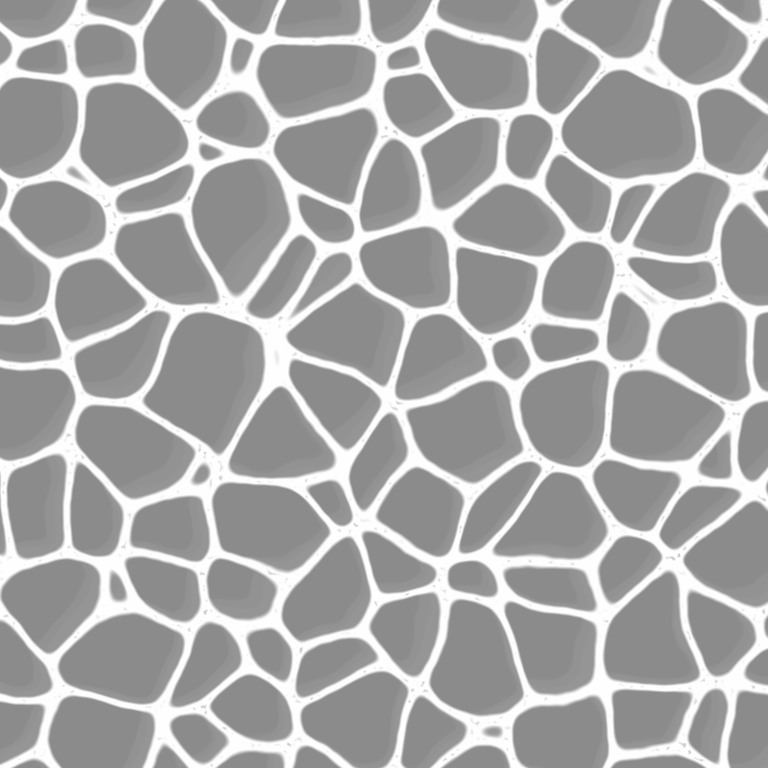
Reproduce this pattern procedurally as a WebGL 2 fragment shader.

```glsl
#version 300 es
precision highp float;
// Porous foam: grey rounded pores of mixed size between white walls.
// Pores are cells of a weighted Voronoi (power) diagram whose corners are
// rounded by a soft minimum; each has a paler crescent at its lower right.

uniform vec2 u_resolution;
out vec4 fragColor;

const float CELLS_ACROSS = 10.3;
const float WALL = 0.052;       // half wall thickness, in cell units
const float ROUNDNESS = 0.06;   // soft minimum radius, in cell units
const float EDGE_BLUR = 0.026;
const vec3 PORE_GREY = vec3(0.546);
const vec3 CRESCENT_GREY = vec3(0.588, 0.586, 0.587);
const vec3 WALL_WHITE = vec3(0.995);
const vec3 SPECK_GREY = vec3(0.80);

// Integer hash of a lattice point, three values in 0..1
vec3 hash3(ivec2 cell, int salt) {
    uvec3 v = uvec3(ivec3(cell, salt)) * 1664525u + 1013904223u;
    v.x += v.y * v.z; v.y += v.z * v.x; v.z += v.x * v.y;
    v ^= v >> 16u;
    v.x += v.y * v.z; v.y += v.z * v.x; v.z += v.x * v.y;
    return vec3(v >> 8u) / 16777216.0;
}

float cornerSlope(ivec2 cell, vec2 offset, int salt) {
    float angle = 6.2832 * hash3(cell, salt).x;
    return dot(vec2(cos(angle), sin(angle)), offset);
}

// Gradient noise, roughly -0.7..0.7
float gradientNoise(vec2 p, int salt) {
    ivec2 cell = ivec2(floor(p));
    vec2 f = fract(p);
    vec2 u = f * f * f * (f * (f * 6.0 - 15.0) + 10.0);
    float a = cornerSlope(cell, f, salt);
    float b = cornerSlope(cell + ivec2(1, 0), f - vec2(1, 0), salt);
    float c = cornerSlope(cell + ivec2(0, 1), f - vec2(0, 1), salt);
    float d = cornerSlope(cell + ivec2(1, 1), f - vec2(1, 1), salt);
    return mix(mix(a, b, u.x), mix(c, d, u.x), u.y);
}

vec2 noisePair(vec2 p, int salt) {
    return vec2(gradientNoise(p, salt), gradientNoise(p, salt + 1));
}

// Seed of a lattice cell: position in xy, weight in z
vec3 seedOf(ivec2 cell) {
    vec3 h = hash3(cell, 7);
    return vec3(vec2(cell) + 0.5 + 0.86 * (h.xy - 0.5), 0.7 * h.z);
}

float power(vec2 p, vec3 seed) {
    vec2 d = p - seed.xy;
    return dot(d, d) - seed.z;
}

// Seed whose cell contains p
vec3 owningSeed(vec2 p) {
    ivec2 base = ivec2(floor(p));
    vec3 best = seedOf(base);
    for (int y = -2; y <= 2; y++)
        for (int x = -2; x <= 2; x++) {
            vec3 seed = seedOf(base + ivec2(x, y));
            if (power(p, seed) < power(p, best)) best = seed;
        }
    return best;
}

// Rounded distance from p to the border of the owner's cell, positive inside
float cellDepth(vec2 p, vec3 owner) {
    ivec2 base = ivec2(floor(p));
    float sum = 0.0;
    for (int y = -2; y <= 2; y++)
        for (int x = -2; x <= 2; x++) {
            vec3 seed = seedOf(base + ivec2(x, y));
            float apart = distance(seed.xy, owner.xy);
            if (apart < 0.001) continue;
            float d = (power(p, seed) - power(p, owner)) / (2.0 * apart);
            sum += exp(min(-d / ROUNDNESS, 60.0));
        }
    return -ROUNDNESS * log(max(sum, 1e-20));
}

// Share of p covered by the open pore
float poreMask(float depth, float blur) {
    return smoothstep(WALL - blur, WALL + blur, depth);
}

// Pale floor band found where a shifted copy of the pore ends
float crescent(vec2 p, vec3 owner, float reach) {
    vec2 shift = reach * vec2(0.8, -0.6) + 0.10 * noisePair(p * 1.7, 31);
    return 1.0 - poreMask(cellDepth(p + shift, owner), 0.025);
}

// Fine grey flecks gathered in loose patches
float specks(vec2 p) {
    float patches = smoothstep(-0.2, 0.35, gradientNoise(p * 2.3, 41));
    return patches * smoothstep(0.12, 0.5, gradientNoise(p * 14.0, 43));
}

void main() {
    vec2 p = gl_FragCoord.xy / u_resolution.y * CELLS_ACROSS;

    // Bend the borders, then roughen them slightly
    vec2 bent = p + 0.24 * noisePair(p * 0.9, 11) + 0.012 * noisePair(p * 6.0, 21);
    vec3 owner = owningSeed(bent);
    float depth = cellDepth(bent, owner);

    // Pore floor: wide faint band under a narrower clear one
    float reach = mix(0.12, 0.30, fract(owner.z * 37.0));
    float band = 0.7 * crescent(bent, owner, reach)
               + 0.3 * crescent(bent, owner, 0.5 * reach);
    vec3 pore = mix(PORE_GREY, CRESCENT_GREY, band);

    // Walls: white, flecked away from the pore edges
    float inWall = 1.0 - smoothstep(WALL - 0.06, WALL - 0.02, depth);
    vec3 wall = mix(WALL_WHITE, SPECK_GREY, inWall * specks(p));

    fragColor = vec4(mix(wall, pore, poreMask(depth, EDGE_BLUR)), 1.0);
}
```
